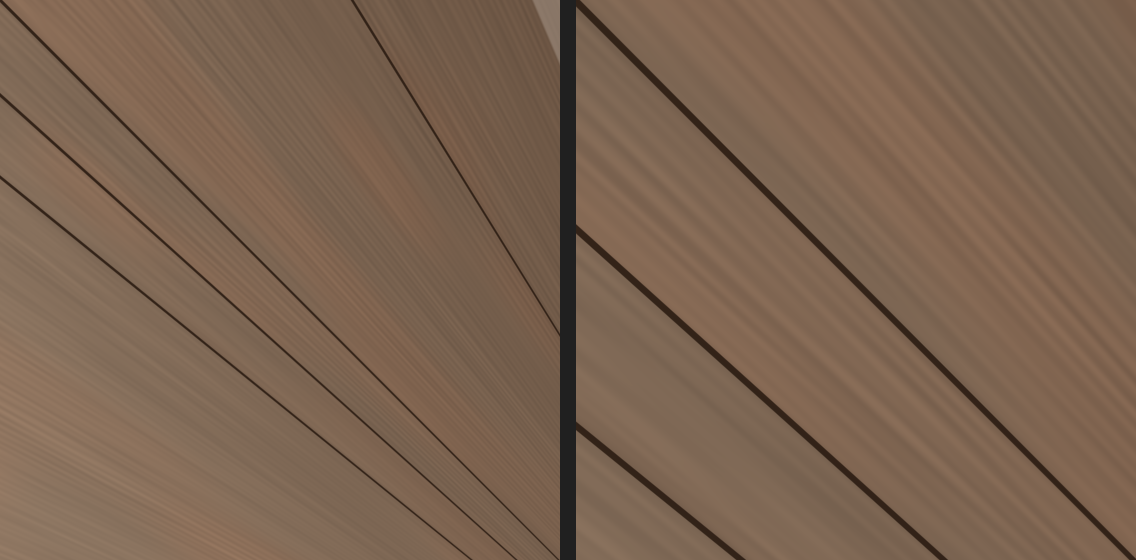
Left: the whole. Right: its middle third, enlarged.
Write a Shadertoy shader that draws this texture.

```glsl
// Brown timber boards fanning out from a vanishing point beyond the lower right.
// The angle about that point runs across the boards and the radius runs along them;
// grooves are thin angular lines, and grain is layered sines and stretched noise.

const vec2 VANISH = vec2(1.660, -0.664);
const float GROOVES[4] = float[4](0.682, 0.733, 0.7866, 1.016); // angles, radians
const float GROOVE_HALF = 0.00115;  // half width, radians
const float LIP_WIDTH = 0.0045;     // soft shade beside each groove
const float EDGE_ANGLE = 1.1680;    // where the boards end
const float RING_FREQ = 1050.0;     // ring lines, phase per radian
const float FIBRE_FREQ = 420.0;     // fibres per radian
const float RING_DEPTH = 0.055;
const float FIBRE_DEPTH = 0.10;
const float BLOTCH_DEPTH = 0.05;

const vec3 WOOD_DARK = vec3(0.425, 0.335, 0.265);
const vec3 WOOD_LIGHT = vec3(0.560, 0.470, 0.390);
const vec3 WOOD_RED = vec3(1.03, 0.985, 0.965);
const vec3 GROOVE_COLOR = vec3(0.175, 0.115, 0.075);
const vec3 BEYOND_COLOR = vec3(0.540, 0.465, 0.405);

float hash(vec2 p) {
    p = fract(p * vec2(0.1031, 0.1137));
    p += dot(p, p.yx + 33.33);
    return fract((p.x + p.y) * p.x * 7.31);
}

float noise(vec2 p) {
    vec2 i = floor(p), f = fract(p);
    f = f * f * (3.0 - 2.0 * f);
    return mix(mix(hash(i), hash(i + vec2(1, 0)), f.x),
               mix(hash(i + vec2(0, 1)), hash(i + vec2(1, 1)), f.x), f.y);
}

// Fades detail whose period nears the pixel footprint
float detailFade(float period, float footprint) {
    return 1.0 - smoothstep(0.25, 0.65, footprint / period);
}

// Signed brightness change of the grain at (angle, radius)
float grain(float angle, float radius, float board, float footprint) {
    float seed = board * 17.3;

    // Growth rings: bent sines, strong only in some bands
    float bend = 5.0 * noise(vec2(angle * 55.0 + seed, radius * 1.5))
               + 1.2 * noise(vec2(angle * 160.0 + seed, radius * 5.0));
    float phase = angle * RING_FREQ + bend;
    float rings = 0.7 * sin(phase) + 0.3 * sin(phase * 0.53 + 2.0 * bend);
    float band = smoothstep(0.30, 0.80, noise(vec2(angle * 24.0 + seed, radius * 0.8)));
    float heart = smoothstep(0.83, 0.88, angle) * (1.0 - smoothstep(0.91, 0.97, angle));
    float ringFade = detailFade(6.2832 / RING_FREQ, footprint);
    float result = RING_DEPTH * rings * (0.25 + 0.55 * band + 0.5 * heart) * ringFade;

    // Fibres: noise drawn out along the board, at two scales
    float coarse = noise(vec2(angle * FIBRE_FREQ * 0.4 + seed, radius * 3.0)) - 0.5;
    float fine = noise(vec2(angle * FIBRE_FREQ + seed, radius * 9.0)) - 0.5;
    result += FIBRE_DEPTH * (0.6 * coarse
            + 0.7 * fine * detailFade(1.0 / FIBRE_FREQ, footprint));
    return result;
}

void mainImage(out vec4 fragColor, in vec2 fragCoord) {
    vec2 p = fragCoord / iResolution.xy;
    vec2 q = p - VANISH;
    float radius = length(q);
    float angle = atan(q.y, -q.x);
    float footprint = 1.0 / (min(iResolution.x, iResolution.y) * radius);

    // Board number, groove cover and shade beside the grooves
    float board = 0.0, groove = 0.0, lip = 0.0;
    for (int i = 0; i < 4; i++) {
        float d = angle - GROOVES[i];
        board += step(0.0, d);
        float cover = 1.0 - smoothstep(-0.8, 0.8, (abs(d) - GROOVE_HALF) / footprint);
        groove = max(groove, cover);
        lip = max(lip, exp(-abs(d) / LIP_WIDTH * 2.0));
    }

    // Light falls off toward the upper right
    float light = clamp(1.0 - 0.65 * p.x - 0.35 * p.y, 0.0, 1.0);
    vec3 color = mix(WOOD_DARK, WOOD_LIGHT, light);

    // Broad warm blotches, a small tone step per board, then grain
    float blotch = noise(vec2(angle * 18.0 + board * 5.0, radius * 3.0));
    color *= mix(vec3(1.0), WOOD_RED, smoothstep(0.35, 0.85, blotch));
    color *= 1.0 + BLOTCH_DEPTH * (blotch - 0.5);
    color *= 1.0 + 0.03 * (hash(vec2(board + 3.0, 7.0)) - 0.5);
    color *= 1.0 + grain(angle, radius, board, footprint);

    // Grooves
    color *= 1.0 - 0.10 * lip;
    color = mix(color, GROOVE_COLOR, 0.92 * groove);

    // Pale surface past the last board
    float beyond = smoothstep(-1.5, 1.5, (angle - EDGE_ANGLE) / footprint);
    vec3 pale = BEYOND_COLOR * (1.0 + 0.5 * grain(angle, radius, 9.0, footprint));
    color = mix(color, pale, beyond);

    fragColor = vec4(color, 1.0);
}
```
